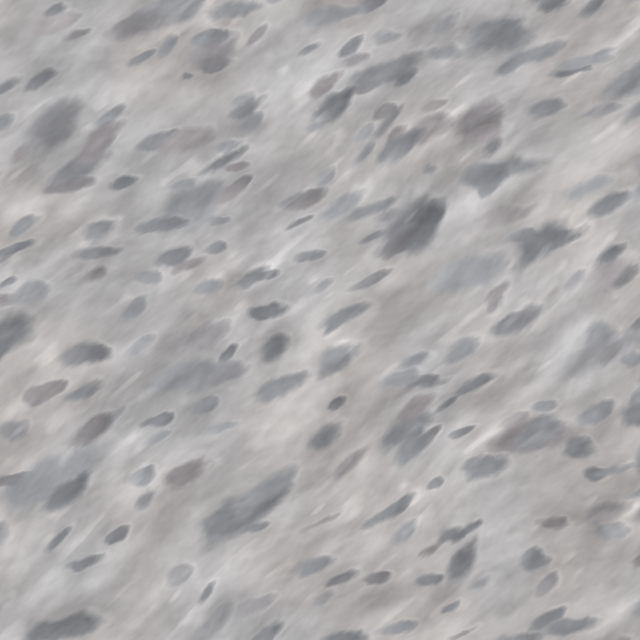
Give the GLSL for this texture, as a WebGL 2 fragment shader.

```glsl
#version 300 es
precision highp float;

uniform vec2 u_resolution;
out vec4 fragColor;

vec3 hash3(ivec3 cell) {
  uvec3 h = uvec3(cell) * 1664525u + 1013904223u;
  h.x += h.y * h.z; h.y += h.z * h.x; h.z += h.x * h.y;
  h ^= h >> 16u;
  h.x += h.y * h.z; h.y += h.z * h.x; h.z += h.x * h.y;
  return vec3(h >> 16u) / 65536.0;
}

float noise(vec2 p, int seed) {
  ivec2 i = ivec2(floor(p));
  vec2 f = fract(p);
  f = f * f * (3.0 - 2.0 * f);
  float a = hash3(ivec3(i, seed)).x;
  float b = hash3(ivec3(i + ivec2(1, 0), seed)).x;
  float c = hash3(ivec3(i + ivec2(0, 1), seed)).x;
  float d = hash3(ivec3(i + ivec2(1, 1), seed)).x;
  return mix(mix(a, b, f.x), mix(c, d, f.x), f.y);
}

float fbm(vec2 p, int seed) {
  float sum = 0.0, weight = 0.5;
  for (int octave = 0; octave < 4; octave++) {
    sum += weight * noise(p, seed + octave);
    p = p * 2.03 + 7.3;
    weight *= 0.5;
  }
  return sum / 0.9375;
}

// Coordinates in a frame turned by the given angle
mat2 turn(float angle) {
  float c = cos(angle), s = sin(angle);
  return mat2(c, -s, s, c);
}

// Scatter soft elongated stones, one candidate per grid cell
vec3 addPebbles(vec3 color, vec2 p, float size, float presence, float wobble, int layer) {
  vec2 cell = size * vec2(1.0, 0.6);
  ivec2 home = ivec2(floor(p / cell));
  for (int j = -1; j <= 1; j++) {
    for (int i = -1; i <= 1; i++) {
      ivec2 id = home + ivec2(i, j);
      vec3 place = hash3(ivec3(id, layer));
      vec3 look = hash3(ivec3(id, layer + 50));
      if (place.z > presence) continue;

      vec2 d = p - (vec2(id) + 0.2 + 0.6 * place.xy) * cell;
      d = turn((look.x - 0.5) * 0.7) * d;
      vec2 radii = size * mix(vec2(0.26, 0.09), vec2(0.46, 0.19), vec2(look.y, fract(look.y * 7.0)));
      float r = length(d / radii) + wobble;
      float along = clamp(d.x / radii.x, -1.0, 1.0);

      // Pale lip beyond the upper end, then the shaded stone
      float lip = smoothstep(0.9, 1.2, r) * (1.0 - smoothstep(1.2, 1.6, r));
      color += 0.03 * lip * smoothstep(0.1, 0.9, along);
      vec3 stone = mix(vec3(0.54, 0.55, 0.567), vec3(0.58, 0.562, 0.572), smoothstep(0.6, 0.95, look.z));
      stone += (fract(look.z * 13.0) - 0.5) * 0.14 - 0.03 * along;
      float edge = mix(1.15, 1.45, place.z / presence);
      color = mix(color, stone, 0.88 * (1.0 - smoothstep(0.5, edge, r)));
    }
  }
  return color;
}

void main() {
  vec2 uv = gl_FragCoord.xy / u_resolution.y;

  // Bend the main direction gently across the surface
  vec2 bend = vec2(noise(uv * 4.0, 1), noise(uv * 4.0, 2)) - 0.5;
  vec2 flow = turn(0.47) * (uv + 0.05 * bend);
  vec2 grain = turn(0.72) * (uv + 0.03 * bend);
  float fibre = fbm(grain * vec2(18.0, 48.0), 5) - 0.5;
  flow += vec2(0.022, 0.008) * fibre;
  float wobble = 1.5 * (fbm(grain * vec2(20.0, 38.0), 20) - 0.5);

  // Pale ground with dim, elongated hollows
  float patches = fbm(flow * vec2(9.0, 19.0), 10) - 0.5;
  vec3 color = vec3(0.704, 0.695, 0.693) + 0.2 * patches;
  color += vec3(0.012, 0.0, -0.012) * (noise(uv * 9.0, 15) - 0.5);

  color = addPebbles(color, flow, 0.068, 0.38, wobble, 100);
  color = addPebbles(color, flow + 0.37, 0.17, 0.42, 0.6 * wobble, 200);
  color = addPebbles(color, flow + 0.71, 0.105, 0.55, 0.8 * wobble, 300);

  // Slanted streaks, short bright glints and faint grain
  color += 0.19 * (fbm(grain * vec2(17.0, 44.0), 30) - 0.5);
  float glint = smoothstep(0.62, 0.95, noise(grain * vec2(24.0, 85.0), 40));
  color += vec3(0.075, 0.071, 0.068) * glint * smoothstep(0.35, 0.75, noise(flow * vec2(16.0, 24.0), 45));
  color += 0.016 * (noise(grain * vec2(110.0, 190.0), 48) - 0.5);

  fragColor = vec4(clamp(color, 0.0, 1.0), 1.0);
}
```
